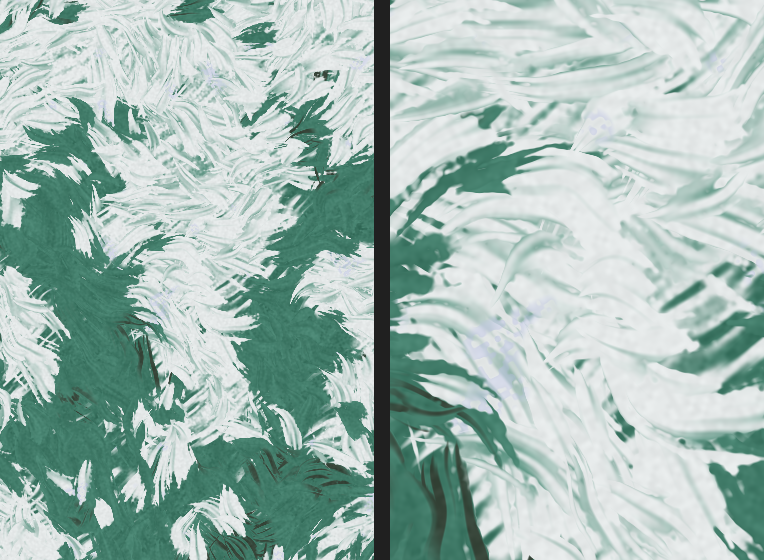
Left: the whole. Right: its middle third, enlarged.
Reproduce this texture procedurally as a WebGL 1 fragment shader.

```glsl
precision highp float;
uniform vec2 u_resolution;

const vec3 DEEP_GREEN = vec3(0.19, 0.405, 0.335);
const vec3 MID_GREEN = vec3(0.31, 0.55, 0.475);
const vec3 CHALK = vec3(0.895, 0.91, 0.91);
const vec3 UMBER = vec3(0.20, 0.21, 0.17);
const vec3 LILAC = vec3(0.72, 0.74, 0.88);

const float WHITE_LEVEL = 0.45;   // patches above this are white
const float PATCH_SCALE = 3.9;
const float LEVEL_JITTER = 0.24;  // strays of one color inside the other
const float FLOW_SCALE = 2.3;
const float FIRST_CELL = 0.25;    // spacing of the largest strokes
const float CELL_SHRINK = 0.78;
const float BRISTLE_SCALE = 165.0;
const float CLUMP_SCALE = 66.0;
const float BRISTLE_RAGGED = 1.3;
const float EDGE_SOFTNESS = 0.32;
const float REACH = 2.3;          // squared extent of ragged strokes

float hash(vec2 p) {
  vec3 q = fract(p.xyx * vec3(0.1031, 0.1030, 0.0973));
  q += dot(q, q.yzx + 33.33);
  return fract((q.x + q.y) * q.z);
}

float noise(vec2 p) {
  vec2 i = floor(p);
  vec2 f = fract(p);
  f = f * f * (3.0 - 2.0 * f);
  return mix(mix(hash(i), hash(i + vec2(1.0, 0.0)), f.x),
             mix(hash(i + vec2(0.0, 1.0)), hash(i + 1.0), f.x), f.y);
}

vec2 rotate(vec2 p, float angle) {
  float c = cos(angle);
  float s = sin(angle);
  return vec2(c * p.x + s * p.y, c * p.y - s * p.x);
}

// Islands of white and green
float patches(vec2 p) {
  vec2 q = rotate(p, 0.6) * PATCH_SCALE;
  return 0.6 * noise(q + 17.0) + 0.4 * noise(q * 2.3 + 51.0);
}

float flowAngle(vec2 p) {
  return 0.3 + 4.0 * (noise(p * FLOW_SCALE + 83.0) - 0.5);
}

// Gentle swirl that curves the bristle marks
vec2 swirl(vec2 p) {
  vec2 broad = vec2(noise(p * 7.0 + 5.0), noise(p * 7.0 + 29.0)) - 0.5;
  vec2 fine = vec2(noise(p * 24.0 + 41.0), noise(p * 24.0 + 67.0)) - 0.5;
  return p + 0.05 * broad + 0.009 * fine;
}

// Thin white with green showing in the grooves
vec3 whitePaint(float bristle, float clump, float tint, float lilac) {
  float tone = 0.62 * bristle + 0.38 * clump + 0.16 * (tint - 0.5);
  vec3 color = mix(MID_GREEN, CHALK, smoothstep(-0.02, 0.64, tone));
  return mix(color, LILAC, lilac);
}

vec3 greenPaint(float bristle, float clump, float umber) {
  vec3 color = mix(DEEP_GREEN, MID_GREEN, 0.55 * bristle + 0.45 * clump);
  return mix(color, UMBER, umber * smoothstep(0.6, 0.85, bristle));
}

void main() {
  vec2 uv = gl_FragCoord.xy / u_resolution.x;
  vec2 p = swirl(uv);
  vec2 tilted = rotate(uv, 0.5);

  float speck = noise(tilted * 190.0 + 9.0);
  float grain = 0.5 * noise(rotate(uv, 1.1) * 70.0 + 7.0) + 0.5 * speck;
  float streak = noise(rotate(p, 0.7) * vec2(22.0, 130.0) + 13.0);
  float umber = 0.8 * smoothstep(0.66, 0.84, noise(tilted * 8.0 + 131.0));
  float lilac = 0.45 * smoothstep(0.87, 0.95, noise(tilted * 17.0 + 149.0)) * smoothstep(0.4, 0.6, speck);

  // Ground coat
  float ground = smoothstep(-0.06, 0.06, patches(p) - WHITE_LEVEL + 0.25 * (streak - 0.5));
  vec3 color = mix(greenPaint(streak, grain, 0.0), whitePaint(streak, grain, 0.5, lilac), ground);

  // Overlapping dry brush strokes, from large to small
  float cell = FIRST_CELL;
  for (int layer = 0; layer < 5; layer++) {
    vec2 origin = floor(p / cell);
    for (int j = -1; j <= 1; j++) {
      for (int i = -1; i <= 1; i++) {
        vec2 id = origin + vec2(float(i), float(j));
        vec2 seed = id + 37.0 * float(layer) + 11.0;
        float pick = hash(seed + 3.7);
        float tint = hash(seed + 71.3);
        vec2 center = (id + vec2(hash(seed), hash(seed + 19.1))) * cell;
        vec2 q = rotate(p - center, flowAngle(center) + 1.3 * (hash(seed + 43.9) - 0.5));

        // Bend and fan the stroke
        float len = cell * mix(0.42, 0.65, pick);
        float wid = len * mix(0.3, 0.6, tint);
        q.y += 0.7 * (hash(seed + 97.1) - 0.5) * q.x * q.x / len;
        q.y /= 1.0 + 0.4 * clamp(q.x / len, -1.5, 1.5);
        vec2 body = q / vec2(len, wid);
        float r = dot(body, body);
        if (r > REACH) continue;

        vec2 shift = 60.0 * vec2(pick, tint);
        float bristle = noise(q * vec2(14.0, BRISTLE_SCALE) + shift);
        float clump = noise(q * vec2(9.0, CLUMP_SCALE) + shift.yx);
        float edge = 0.95 - r + (clump - 0.5) + BRISTLE_RAGGED * (bristle - 0.5) + 0.8 * (grain - 0.5);
        float cover = smoothstep(0.0, EDGE_SOFTNESS, edge);

        float level = patches(center) + LEVEL_JITTER * (hash(seed + 61.7) - 0.5);
        vec3 paint = level > WHITE_LEVEL
          ? whitePaint(bristle, clump, tint, lilac)
          : greenPaint(bristle, clump, umber);
        color = mix(color, paint, cover);
      }
    }
    cell *= CELL_SHRINK;
  }

  // Fine tooth of the surface
  color += 0.05 * (speck - 0.5);
  gl_FragColor = vec4(clamp(color, 0.0, 1.0), 1.0);
}
```
